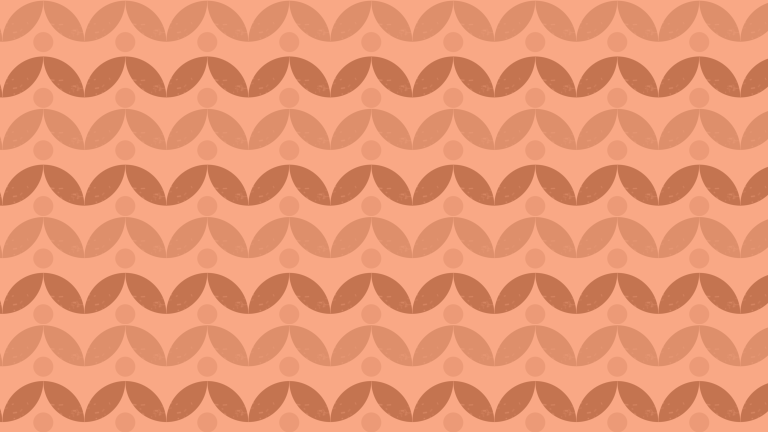
Give the GLSL for this pattern, as a Shadertoy shader.

```glsl
vec3 hash3(float n) {
    vec3 h = fract(n * vec3(0.1031, 0.1130, 0.0973));
    h += dot(h, h.yzx + 33.33);
    return fract((h.xxy + h.yzz) * h.zyx);
}

float segmentDist(vec2 p, vec2 dir, float halfLen) {
    return length(p - dir * clamp(dot(p, dir), -halfLen, halfLen));
}

// Two mirrored lenses meeting at the peak (0, 0), tips at (+-1, 1)
float leafPair(vec2 p) {
    float outer = length(p - vec2(0.0, 1.0));
    float inner = length(vec2(abs(p.x) - 1.0, p.y));
    return max(outer, inner) - 1.0;
}

// Tiny chips and scratches, mostly low on the leaves
float wear(vec2 p, float px) {
    float worn = 0.0;
    for (int i = 0; i < 34; i++) {
        vec3 h = hash3(float(i) * 7.3 + 2.1);
        vec3 k = hash3(float(i) * 3.7 + 51.4);
        vec2 spot = vec2(h.x * 2.0 - 1.0, 0.35 + 0.6 * sqrt(h.y));
        // Every fourth chip joins the patch on the right leaf
        if (i % 4 == 0) spot = vec2(0.78, 0.75) + (h.xy - 0.5) * 0.16;
        float angle = 6.2832 * k.x;
        float d = segmentDist(p - spot, vec2(cos(angle), sin(angle)), 0.05 * k.y * k.y);
        float chip = smoothstep(px, -px, d - 0.007 - 0.012 * h.z * h.z);
        worn = max(worn, chip * mix(0.25, 0.65, k.z));
    }
    return worn;
}

void mainImage(out vec4 fragColor, in vec2 fragCoord) {
    // One unit is the radius of a leaf arc; y points down from the top
    float px = 10.537 / iResolution.y;
    vec2 p = vec2(fragCoord.x, iResolution.y - fragCoord.y) * px;

    // Columns repeat evenly; rows alternate between light and dark
    p.x = mod(p.x - 0.056, 2.0) - 1.0;
    p.y = mod(p.y + 0.003, 2.639) - 0.02;
    float dark = step(1.34, p.y);
    p.y -= 1.36 * dark;

    vec3 ground = vec3(0.975, 0.660, 0.520);
    vec3 leafColor = mix(vec3(0.870, 0.560, 0.420), vec3(0.770, 0.455, 0.315), dark);
    leafColor = mix(leafColor, ground, wear(p, px) * 0.6);

    float dot_ = length(p - vec2(0.0, 1.01)) - 0.244;
    vec3 color = mix(ground, vec3(0.925, 0.605, 0.465), smoothstep(0.7 * px, -0.7 * px, dot_));
    color = mix(color, leafColor, smoothstep(0.7 * px, -0.7 * px, leafPair(p)));
    fragColor = vec4(color, 1.0);
}
```
